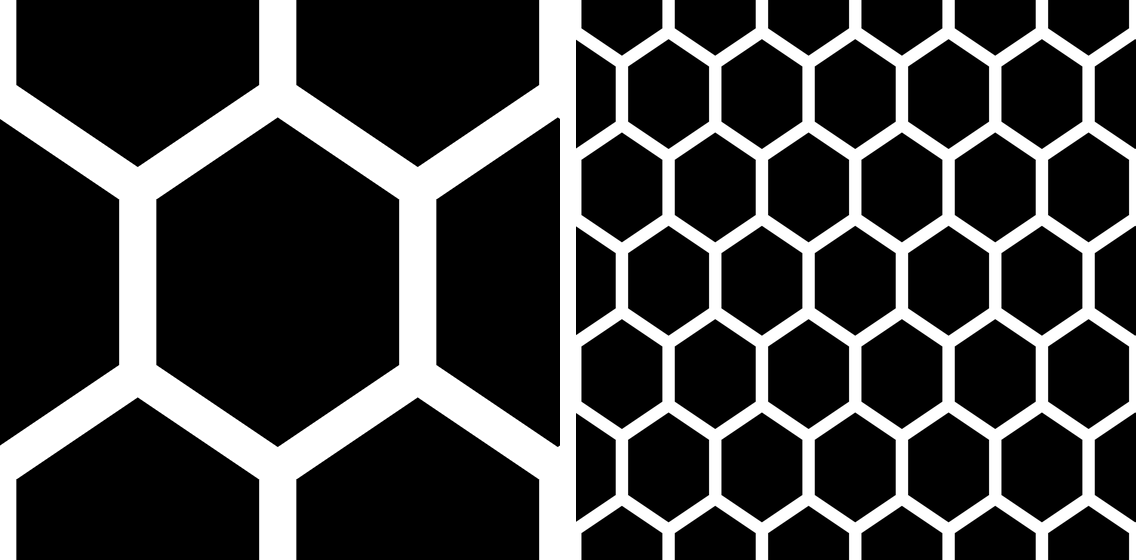
Left: one tile. Right: repeated 3 by 3.
Give the GLSL for this pattern, as a Shadertoy shader.

```glsl
// Honeycomb of black upright hexagons parted by wide white bands, two across and two rows down.
// Two interleaved rectangular lattices carry the cells; each cell is a hexagon distance,
// and the union of both is the smaller distance.

// Signed distance to a hexagon with upright sides and points above and below
float hexagonDistance(vec2 p) {
    p = abs(p);
    float side = p.x - 0.2168;
    float slope = dot(p, normalize(vec2(0.676, 1.0))) - 0.2943 / length(vec2(0.676, 1.0));
    return max(side, slope);
}

// Offset from the nearest lattice point
vec2 repeatCell(vec2 p, vec2 period) {
    return mod(p + 0.5 * period, period) - 0.5 * period;
}

void mainImage(out vec4 fragColor, in vec2 fragCoord) {
    vec2 p = fragCoord / iResolution.xy - 0.496;
    vec2 period = vec2(0.5, 1.0);

    // Straight rows and the rows shifted by half a cell
    float straightRow = hexagonDistance(repeatCell(p, period));
    float shiftedRow = hexagonDistance(repeatCell(p - 0.5 * period, period));
    float d = min(straightRow, shiftedRow);

    // Black cells, white bands, edge smoothed over one pixel
    float band = clamp(d * min(iResolution.x, iResolution.y) + 0.5, 0.0, 1.0);
    fragColor = vec4(vec3(band), 1.0);
}
```
